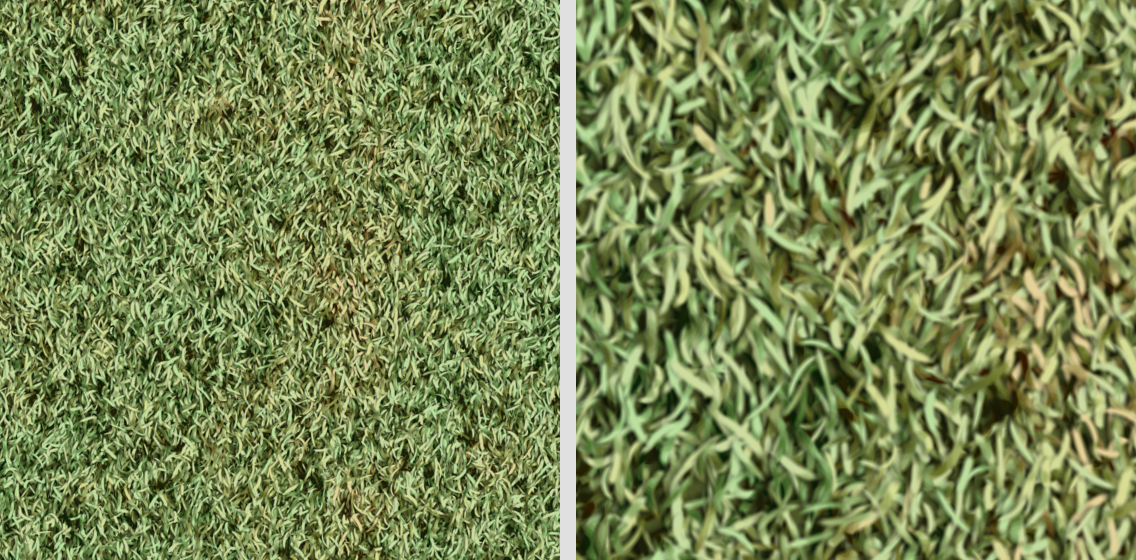
Left: the whole. Right: its middle third, enlarged.
This texture is drawn by a Shadertoy shader. Its source:

```glsl
// Sunlit, tangled lawn: layered curved grass blades with dark hollows and dry patches.
#define LAYERS 13
#define CELLS 41.0
#define BLADE_WIDTH 0.088
#define BLADE_BEND 0.25
#define SOFTNESS 0.08
#define SPREAD 1.45
#define CONTRAST 1.42
#define BRIGHTNESS 0.66
#define SHADOW 0.24
#define HOLLOWS 0.75
#define PATCH_TONE 0.13

vec4 hash4(vec3 p) {
    vec4 q = fract(p.xyzx * vec4(0.1031, 0.1030, 0.0973, 0.1099));
    q += dot(q, q.wzxy + 33.33);
    return fract((q.xxyz + q.yzzw) * q.zywx);
}

// Shadow-to-highlight colour ramp
vec3 grassRamp(float tone) {
    vec3 c = vec3(0.11, 0.12, 0.03);
    c = mix(c, vec3(0.30, 0.34, 0.15), smoothstep(0.00, 0.14, tone));
    c = mix(c, vec3(0.37, 0.44, 0.19), smoothstep(0.14, 0.32, tone));
    c = mix(c, vec3(0.51, 0.56, 0.34), smoothstep(0.32, 0.50, tone));
    c = mix(c, vec3(0.59, 0.68, 0.42), smoothstep(0.50, 0.72, tone));
    return mix(c, vec3(0.80, 0.86, 0.63), smoothstep(0.72, 1.0, tone));
}

// Layered sines for broad, irregular patches, about -1 to 1
float patches(vec2 p) {
    float sum = 0.0, amp = 0.5;
    for (int i = 0; i < 3; i++) {
        sum += amp * sin(p.x + 1.3 * sin(p.y)) * cos(p.y + 0.8 * sin(p.x * 1.2));
        p = mat2(1.3, 1.2, -1.2, 1.3) * p + 2.7;
        amp *= 0.7;
    }
    return sum;
}

// Cellular noise: scattered gaps of varying depth
float hollows(vec2 p) {
    vec2 id = floor(p);
    float depth = 0.0;
    for (int y = -1; y <= 1; y++)
    for (int x = -1; x <= 1; x++) {
        vec2 cell = id + vec2(x, y);
        vec4 rnd = hash4(vec3(cell, 91.0));
        float gap = 1.0 - smoothstep(0.05, 0.55, length((p - cell - rnd.xy) * vec2(1.2, 0.85)));
        depth = max(depth, gap * rnd.z * rnd.z);
    }
    return depth;
}

void mainImage(out vec4 fragColor, in vec2 fragCoord) {
    vec2 uv = fragCoord / iResolution.y;
    float soft = max(SOFTNESS, 0.7 * CELLS / iResolution.y);

    // Broad variation: yellow band, dry spots, lean and depth
    float band = exp(-pow((uv.x - 0.6) / 0.17, 2.0));
    float dryness = 0.5 * band - 0.2 + 0.55 * patches(uv * 11.0 + 1.0);
    float lean = 0.5 * patches(uv * 12.0 + 20.0) - 0.1;
    float localTone = PATCH_TONE * patches(uv * 26.0) - HOLLOWS * hollows(uv * 23.0);

    vec3 color = grassRamp(0.12 + 0.1 * patches(uv * 70.0));

    // Blades, from the soil up
    float height = pow(0.85, float(LAYERS));
    for (int layer = 0; layer < LAYERS; layer++) {
        height /= 0.85;
        float seed = float(layer);
        vec2 p = uv * CELLS + hash4(vec3(seed, 7.0, 3.0)).xy * 50.0;
        vec2 id = floor(p);
        for (int y = -1; y <= 1; y++)
        for (int x = -1; x <= 1; x++) {
            vec2 cell = id + vec2(x, y);
            vec4 place = hash4(vec3(cell, seed));
            vec2 d = p - cell - place.xy;
            float halfLength = mix(0.35, 0.9, place.w);
            if (dot(d, d) > halfLength * halfLength + 0.04) continue;

            // Blade frame: x runs along it, y across it
            vec4 look = hash4(vec3(cell, seed + 40.0));
            float angle = 1.57 + lean + SPREAD * (place.z + look.w - 1.0);
            vec2 axis = vec2(cos(angle), sin(angle));
            float along = dot(d, axis) / halfLength;
            float across = dot(d, vec2(-axis.y, axis.x));
            float along2 = along * along;
            across += BLADE_BEND * (2.0 * look.x - 1.0) * (along2 - 0.3);
            if (along2 > 1.0 || abs(across) > 0.3) continue;

            // Slender body and cast shadow
            float width = BLADE_WIDTH * mix(0.6, 1.4, look.y) * (1.0 - along2 * along2);
            float tip = 1.0 - smoothstep(0.55, 1.0, abs(along));
            float body = tip * (1.0 - smoothstep(-soft, soft, abs(across) - width));
            float shade = tip * (1.0 - smoothstep(0.0, 0.22, abs(across - 0.08)));
            color *= 1.0 - SHADOW * shade * (1.0 - body);
            if (body < 0.01) continue;

            // Tone from height, chance, side light and mottling
            float tone = 0.5 * (height - 0.5) + 0.9 * (look.z - 0.5);
            tone += 0.14 * sin(4.0 * along + 40.0 * look.y) - 0.7 * across;
            vec3 blade = grassRamp(BRIGHTNESS + CONTRAST * tone + localTone);

            // Cool green, yellow and straw blades
            float hue = dryness + 1.4 * (fract(look.x * 7.3 + place.w * 3.1) - 0.5);
            blade += vec3(-0.07, 0.015, -0.01) * smoothstep(0.0, 0.7, -hue);
            blade += vec3(0.04, 0.01, -0.05) * smoothstep(0.0, 0.6, hue);
            blade += vec3(0.06, -0.05, 0.02) * smoothstep(0.5, 1.0, hue);
            color = mix(color, blade, body);
        }
    }
    fragColor = vec4(clamp(color, 0.0, 1.0), 1.0);
}
```
